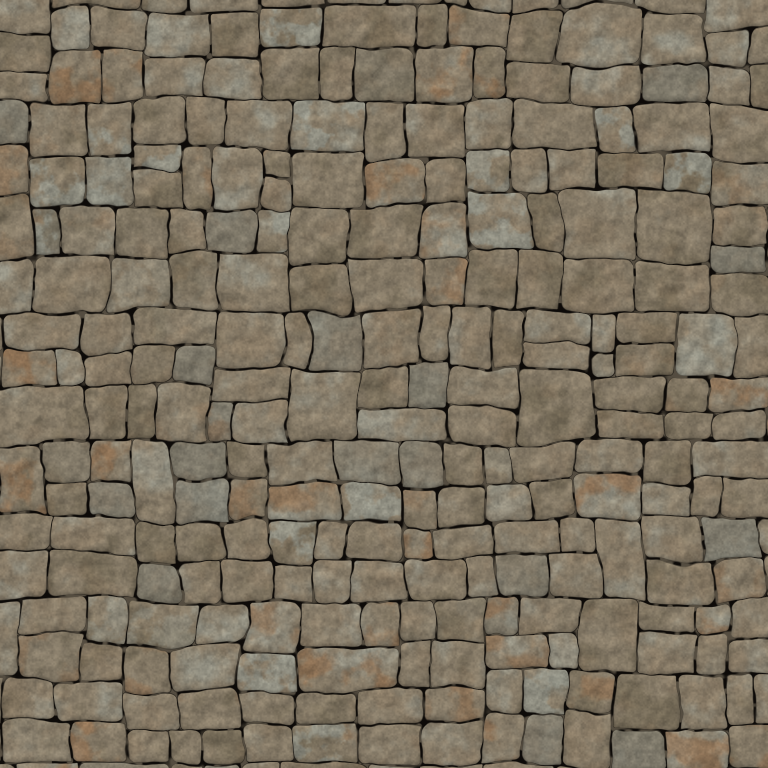
A WebGL 1 fragment shader for this texture:

```glsl
precision highp float;
// Dry-stone wall of weathered sandstone blocks with thin dark joints.
uniform vec2 u_resolution;

const vec3 SAND  = vec3(0.525, 0.48, 0.405);
const vec3 UMBER = vec3(0.46, 0.42, 0.345);
const vec3 PALE  = vec3(0.575, 0.565, 0.51);
const vec3 SLATE = vec3(0.47, 0.47, 0.43);
const vec3 RUST  = vec3(0.55, 0.40, 0.27);
const vec3 GAP   = vec3(0.05, 0.04, 0.03);
const vec3 DUST  = vec3(0.33, 0.30, 0.25);

float hash(vec2 p) {
  vec3 q = fract(p.xyx * 0.1031);
  q += dot(q, q.yzx + 33.33);
  return fract((q.x + q.y) * q.z);
}

// Independent random value number k for a seed in 0..1.
float pick(float seed, float k) {
  return hash(vec2(seed * 917.0 + 3.0, k * 17.3 + 5.0));
}

float noise(vec2 p) {
  vec2 i = floor(p);
  vec2 f = p - i;
  f = f * f * (3.0 - 2.0 * f);
  return mix(mix(hash(i), hash(i + vec2(1.0, 0.0)), f.x),
             mix(hash(i + vec2(0.0, 1.0)), hash(i + 1.0), f.x), f.y);
}

float fbm(vec2 p) {
  float sum = 0.0;
  float amp = 0.53;
  for (int i = 0; i < 4; i++) {
    sum += amp * noise(p);
    p = mat2(1.6, 1.2, -1.2, 1.6) * p + 7.1;
    amp *= 0.5;
  }
  return sum;
}

vec2 wobble(vec2 p, float freq) {
  return vec2(noise(p * freq + 11.0), noise(p * freq + 57.0)) - 0.5;
}

float jitteredEdge(float i, float row) {
  return i + 0.35 * (hash(vec2(i + 40.0, row + 71.0)) - 0.5);
}

// Irregular 1D partition: low edge, high edge, index.
vec3 interval(float x, float row) {
  float i = floor(x);
  if (x < jitteredEdge(i, row)) i -= 1.0;
  else if (x >= jitteredEdge(i + 1.0, row)) i += 1.0;
  return vec3(jitteredEdge(i, row), jitteredEdge(i + 1.0, row), i);
}

// Splits a panel into stones; narrows lo and hi and returns the stone's seed.
float findStone(vec2 p, inout vec2 lo, inout vec2 hi, float seed) {
  for (int i = 0; i < 8; i++) {
    vec2 size = hi - lo;
    float cut = mix(0.4, 0.6, pick(seed, 1.0));
    bool tall = size.y > mix(0.077, 0.112, pow(pick(seed, 2.0), 2.5));
    bool wide = size.x > mix(0.088, 0.13, pick(seed, 3.0));
    float side = 0.0;
    if (tall && (size.y * 1.6 > size.x || !wide)) {
      float y = mix(lo.y, hi.y, cut);
      side = step(y, p.y);
      if (side > 0.5) lo.y = y; else hi.y = y;
      seed = pick(seed, 4.0 + side);
    } else if (wide) {
      float x = mix(lo.x, hi.x, mix(0.3, 0.7, pick(seed, 1.0)));
      side = step(x, p.x);
      if (side > 0.5) lo.x = x; else hi.x = x;
      seed = pick(seed, 6.0 + side);
    }
  }
  return seed;
}

float roundedBox(vec2 p, vec2 halfSize, float radius) {
  vec2 q = abs(p) - halfSize + radius;
  return length(max(q, 0.0)) + min(max(q.x, q.y), 0.0) - radius;
}

vec3 stoneColor(vec2 p, float seed) {
  vec2 q = p + 30.0 * vec2(pick(seed, 8.0), pick(seed, 9.0));
  float patches = fbm(q * 30.0);
  float tone = 0.28 * (pick(seed, 10.0) - 0.5) + 0.7 * (patches - 0.5);
  vec3 color = mix(SAND, UMBER, smoothstep(0.0, 0.26, -tone));
  color = mix(color, PALE, smoothstep(0.03, 0.32, tone));
  color = mix(color, SLATE, 0.6 * smoothstep(0.86, 0.98, pick(seed, 11.0)));
  // Rust stains and lichen-grey bloom on some stones
  float rusty = 0.15 + 0.85 * smoothstep(0.75, 1.0, pick(seed, 12.0));
  color = mix(color, RUST, 0.6 * rusty * smoothstep(0.46, 0.72, fbm(q * 34.0 + 19.0)));
  float bloom = smoothstep(0.84, 0.95, pick(seed, 13.0));
  color = mix(color, PALE + vec3(0.0, 0.015, 0.025), 0.8 * bloom * smoothstep(0.42, 0.6, fbm(q * 42.0 + 43.0)));
  // Hewn relief and fine grain
  float relief = fbm(q * 60.0) - fbm(q * 60.0 + vec2(-0.3, 0.45));
  float grain = noise(q * 230.0) + noise(q * 430.0) - 1.0;
  return color * (1.0 + 0.34 * relief + 0.105 * grain);
}

void main() {
  vec2 uv = gl_FragCoord.xy / u_resolution.y;
  vec2 p = uv + 0.018 * wobble(uv, 9.0) + 0.007 * wobble(uv, 27.0) + 0.0025 * wobble(uv, 85.0);

  // Panels in staggered bands, each cut into stones
  vec2 panel = vec2(0.31, 0.21);
  vec3 band = interval(p.y / panel.y, 0.0);
  float shift = hash(vec2(band.z + 9.0, 3.0));
  vec3 span = interval(p.x / panel.x + shift, band.z + 5.0);
  vec2 lo = vec2(span.x - shift, band.x) * panel;
  vec2 hi = vec2(span.y - shift, band.y) * panel;
  float seed = findStone(p, lo, hi, hash(vec2(span.z + 13.0, band.z + 29.0)));

  // Signed distance to the stone, with a different radius at each corner
  vec2 center = 0.5 * (lo + hi);
  vec2 halfSize = 0.5 * (hi - lo);
  vec2 corner = step(center, p);
  float radius = mix(0.002, 0.012, pick(seed, 14.0 + corner.x + 2.0 * corner.y));
  radius = min(radius, 0.8 * min(halfSize.x, halfSize.y));
  float gapWidth = 0.0002 + 0.0018 * noise(uv * 45.0 + 5.0);
  float dist = roundedBox(p - center, halfSize, radius) + gapWidth;

  // Worn rim: lit from above, shaded beneath
  vec3 color = stoneColor(uv, seed);
  float rim = exp(min(dist, 0.0) / 0.003);
  float facing = (p.y - center.y) / halfSize.y;
  color *= 1.0 + rim * (0.16 * facing - 0.1);

  // Joints: dark hollows partly filled with dust and chips
  float fill = smoothstep(0.45, 0.75, noise(uv * 110.0 + 31.0));
  vec3 joint = mix(GAP, DUST, fill * smoothstep(0.0, 0.0025, gapWidth + max(dist, 0.0)));
  float soft = max(0.0011, 0.6 / u_resolution.y);
  color = mix(color, joint, smoothstep(-soft, soft, dist));
  gl_FragColor = vec4(color, 1.0);
}
```
